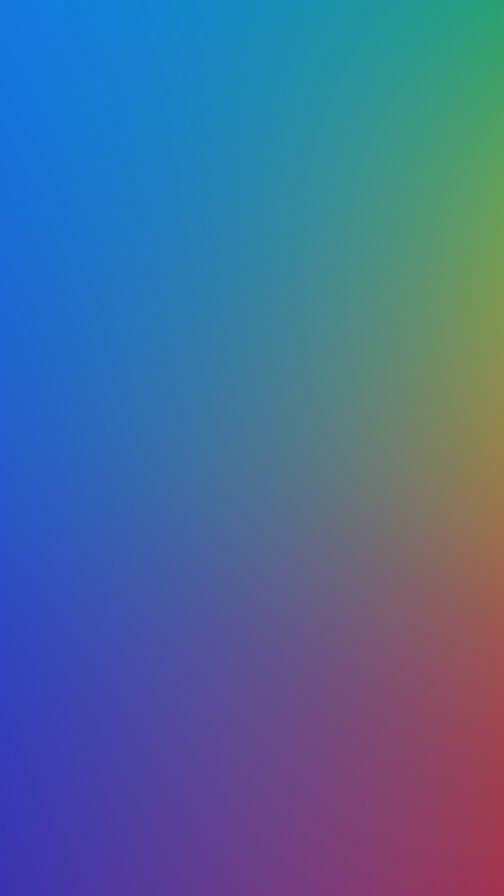
Reproduce this background procedurally as a Shadertoy shader.

```glsl
// A soft colour mesh: blue and indigo on the left, green, ochre and crimson on the right.

const int ROWS = 5;

// Column colours, listed from the bottom edge to the top edge
const vec3 LEFT[ROWS] = vec3[ROWS](
    vec3(0.228, 0.196, 0.686), vec3(0.193, 0.259, 0.745), vec3(0.145, 0.361, 0.796),
    vec3(0.102, 0.427, 0.835), vec3(0.071, 0.471, 0.871));
const vec3 CENTRE[ROWS] = vec3[ROWS](
    vec3(0.424, 0.235, 0.529), vec3(0.369, 0.318, 0.569), vec3(0.286, 0.463, 0.588),
    vec3(0.180, 0.522, 0.667), vec3(0.086, 0.549, 0.745));
const vec3 RIGHT[ROWS] = vec3[ROWS](
    vec3(0.635, 0.196, 0.306), vec3(0.620, 0.308, 0.314), vec3(0.584, 0.510, 0.296),
    vec3(0.420, 0.620, 0.335), vec3(0.157, 0.627, 0.451));

// Quadratic blend that passes through all three column colours
vec3 rowColour(int row, float x) {
    return LEFT[row] * (1.0 - x) * (1.0 - 2.0 * x)
         + CENTRE[row] * 4.0 * x * (1.0 - x)
         + RIGHT[row] * x * (2.0 * x - 1.0);
}

// Cubic blend between b and c, with slopes taken from the outer neighbours
vec3 catmullRom(vec3 a, vec3 b, vec3 c, vec3 d, float t) {
    return b + 0.5 * t * (c - a
         + t * (2.0 * a - 5.0 * b + 4.0 * c - d
         + t * (3.0 * (b - c) + d - a)));
}

vec3 meshColour(vec2 uv) {
    float height = uv.y * float(ROWS - 1);
    int row = clamp(int(floor(height)), 0, ROWS - 2);
    vec3 lower = rowColour(row, uv.x);
    vec3 upper = rowColour(row + 1, uv.x);

    // Extend the outer rows in a straight line
    vec3 below = 2.0 * lower - upper;
    vec3 above = 2.0 * upper - lower;
    if (row > 0) below = rowColour(row - 1, uv.x);
    if (row < ROWS - 2) above = rowColour(row + 2, uv.x);

    return catmullRom(below, lower, upper, above, height - float(row));
}

void mainImage(out vec4 fragColor, in vec2 fragCoord) {
    vec2 uv = fragCoord / iResolution.xy;
    fragColor = vec4(clamp(meshColour(uv), 0.0, 1.0), 1.0);
}
```
